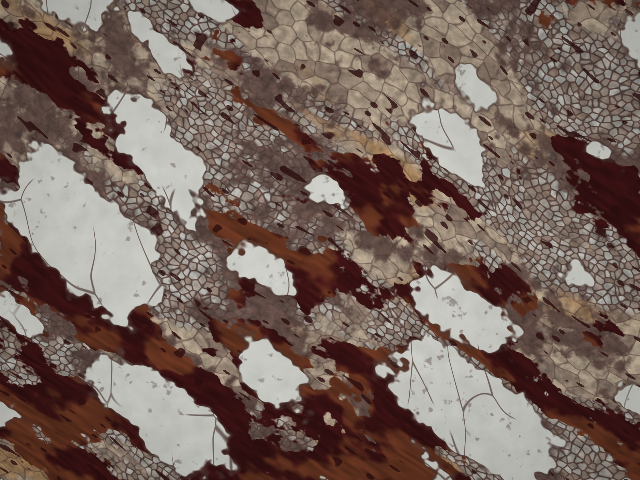
Give the GLSL for this texture, as a WebGL 1 fragment shader.

```glsl
precision highp float;
// Foliated rock in thin section: pale clasts, dark red mica bands and a tan granular matrix.
uniform vec2 u_resolution;

const vec3 PALE = vec3(0.77, 0.775, 0.75);
const vec3 TAN = vec3(0.66, 0.60, 0.52);
const vec3 TAUPE = vec3(0.50, 0.43, 0.38);
const vec3 OCHRE = vec3(0.60, 0.45, 0.29);
const vec3 UMBER = vec3(0.33, 0.25, 0.23);
const vec3 MICA = vec3(0.21, 0.065, 0.07);
const vec3 RUST = vec3(0.37, 0.19, 0.12);
const vec2 CLAST_CELL = vec2(0.42, 0.20);

vec2 hash2(vec2 p) {
  vec3 a = fract(p.xyx * vec3(0.1031, 0.1030, 0.0973));
  a += dot(a, a.yzx + 33.33);
  return fract((a.xx + a.yz) * a.zy);
}

float noise(vec2 p) {
  vec2 i = floor(p), f = fract(p);
  f = f * f * (3.0 - 2.0 * f);
  float low = mix(hash2(i).x, hash2(i + vec2(1.0, 0.0)).x, f.x);
  float high = mix(hash2(i + vec2(0.0, 1.0)).x, hash2(i + 1.0).x, f.x);
  return mix(low, high, f.y);
}

float fbm(vec2 p) {
  float sum = 0.0, amp = 0.533;
  for (int i = 0; i < 4; i++) {
    sum += amp * noise(p);
    p = p * 2.03 + vec2(17.3, 9.1);
    amp *= 0.5;
  }
  return sum;
}

// x: gap to the nearest boundary, yz: random values of the cell
vec3 grains(vec2 p) {
  vec2 base = floor(p), id = base;
  float first = 9.0, second = 9.0;
  for (int y = -1; y <= 1; y++) {
    for (int x = -1; x <= 1; x++) {
      vec2 cell = base + vec2(float(x), float(y));
      float d = length(cell + 0.1 + 0.8 * hash2(cell) - p);
      if (d < first) {
        second = first;
        first = d;
        id = cell;
      } else {
        second = min(second, d);
      }
    }
  }
  return vec3(second - first, hash2(id + 71.0));
}

// Signed distance to long rounded clasts, fewer and smaller towards the upper right
float clasts(vec2 q) {
  float nearest = 1.0;
  vec2 base = floor(q / CLAST_CELL);
  for (int y = -1; y <= 1; y++) {
    for (int x = -1; x <= 1; x++) {
      vec2 cell = base + vec2(float(x), float(y));
      vec2 rnd = hash2(cell + 5.0);
      vec2 center = (cell + 0.25 + 0.5 * rnd) * CLAST_CELL;
      float rank = fract(dot(cell, vec2(0.618, 0.755)));
      float size = 0.2 + 0.85 * rank * rank;
      size *= mix(1.0, 0.5, smoothstep(0.85, 1.2, center.y));
      vec2 halfSize = CLAST_CELL * vec2(0.56, 0.52) * size;
      vec2 local = q - center;
      local.y += local.x * (rnd.y - 0.5) * 0.35;
      vec2 k = abs(local) / halfSize + 0.001;
      float r = pow(dot(k * k, k), 1.0 / 3.0);
      nearest = min(nearest, (r - 1.0) * halfSize.y);
    }
  }
  return nearest;
}

vec3 matrixColor(vec2 q, float upper) {
  vec2 wobble = 0.010 * vec2(noise(q * 45.0), noise(q * 45.0 + 30.0));
  vec3 coarse = grains((q + wobble) * vec2(23.0, 34.0));
  vec3 fine = grains((q + wobble * 0.5) * vec2(58.0, 80.0));
  vec3 color = mix(TAUPE, TAN, smoothstep(0.0, 0.8, coarse.y));
  float stain = smoothstep(0.55, 0.72, fbm(q * vec2(4.0, 9.0) + 40.0));
  color = mix(color, OCHRE, 0.75 * stain);
  color = mix(UMBER, color, 0.4 + 0.6 * smoothstep(0.0, 0.13, coarse.x));
  // Streaks of small crushed grains with dark outlines
  vec3 crushed = mix(TAUPE, PALE * 0.87, fine.y);
  crushed = mix(UMBER, crushed, smoothstep(0.02, 0.32, fine.x));
  float streak = fbm(q * vec2(2.0, 8.0) + 11.0) + 0.05 * upper;
  color = mix(color, crushed, smoothstep(0.50, 0.56, streak));
  // Cloudy brown alteration
  float cloud = fbm(q * vec2(5.0, 10.0) + 83.0) + 0.35 * (fbm(q * 48.0) - 0.5);
  color = mix(color, UMBER, 0.85 * smoothstep(0.53, 0.64, cloud));
  return color * (0.74 + 0.52 * fbm(q * vec2(75.0, 95.0)));
}

vec3 micaColor(vec2 q) {
  float rust = smoothstep(0.47, 0.60, fbm(q * vec2(9.0, 16.0) + 61.0));
  float cleavage = noise(q * vec2(25.0, 150.0));
  return mix(MICA, RUST, rust) * (0.82 + 0.36 * cleavage);
}

vec3 clastColor(vec2 p, vec2 q) {
  vec2 bend = 0.35 * vec2(noise(p * 12.0), noise(p * 12.0 + 8.0));
  float gap = grains(p * vec2(10.0, 4.5) + p.yx * vec2(2.0, 0.0) + bend).x;
  float crack = 1.0 - smoothstep(0.006, 0.032, gap);
  crack *= smoothstep(0.40, 0.55, noise(p * 9.0 + 3.0));
  float dust = smoothstep(0.70, 0.82, fbm(q * 60.0 + 20.0));
  vec3 color = PALE * (0.95 + 0.10 * fbm(q * 35.0));
  return mix(color, UMBER, max(0.75 * crack, 0.4 * dust));
}

void main() {
  float pixel = 1.0 / u_resolution.y;
  vec2 p = gl_FragCoord.xy * pixel;
  // Foliation frame: x runs down to the right, y across the bands
  vec2 along = vec2(0.788, -0.616);
  vec2 q = vec2(dot(p, along), dot(p, vec2(-along.y, along.x)));
  q.y += 0.07 * (noise(p * 2.6) - 0.5) + 0.018 * (noise(p * 9.0) - 0.5);
  float upper = smoothstep(0.8, 1.25, q.y);

  float ragged = 0.055 * (fbm(q * vec2(13.0, 19.0)) - 0.5);
  float edge = clasts(q) + ragged + 0.014 * (noise(q * 75.0) - 0.5);

  float mica = fbm(q * vec2(3.5, 9.5) + 27.0) + 0.30 * (fbm(q * vec2(28.0, 44.0)) - 0.5);
  mica += 0.07 * exp(-30.0 * abs(edge)) + 0.025 - 0.08 * upper;
  float needle = smoothstep(0.83, 0.88, noise(q * vec2(30.0, 95.0) + 14.0));

  vec3 color = matrixColor(q, upper);
  color = mix(color, micaColor(q), smoothstep(0.59, 0.615, mica));
  color = mix(color, MICA * 0.8, 0.8 * needle);
  color = mix(color, UMBER * 0.9, 0.6 * (1.0 - smoothstep(0.002, 0.008, abs(edge))));
  color = mix(clastColor(p, q), color, smoothstep(-pixel, pixel, edge));

  // Lens falloff towards the corners
  vec2 offset = gl_FragCoord.xy / u_resolution - 0.5;
  color *= 1.04 - 0.42 * dot(offset, offset);
  gl_FragColor = vec4(color, 1.0);
}
```
